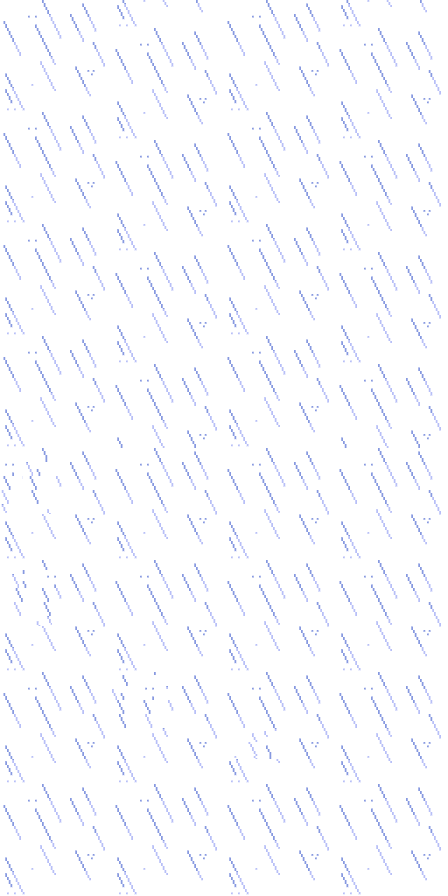
Reproduce this pattern procedurally as a WebGL 2 fragment shader.

```glsl
#version 300 es
precision highp float;

uniform vec2 u_resolution;
out vec4 fragColor;

// Layout, in cells: the canvas is 4 by 8 tiles of 64 cells
const vec2 TILES = vec2(4.0, 8.0);
const float TILE = 64.0;
const float COLUMN_DROP = 16.0;   // drop of odd columns in the upper half
const float STEP_HEIGHT = 2.0;    // cells down for each cell to the right
const float STROKE_WIDTH = 1.0;

// Wear: strips of a patch slide sideways
const float PATCH_WIDTH = 32.0;
const float STRIP_HEIGHT = 8.0;

const vec3 PAPER = vec3(1.0);
const vec3 PALE_BLUE = vec3(0.72, 0.75, 0.97);
const vec3 DEEP_BLUE = vec3(0.53, 0.60, 0.88);

// Rain strokes: left, top, length, share of the length in deep blue
const int STROKE_COUNT = 10;
const vec4 STROKES[STROKE_COUNT] = vec4[](
    vec4(24, 0, 22, 0.4), vec4(20, 14, 23, 0.8),
    vec4(23, 35, 17, 0.0), vec4(2, 12, 20, 0.6),
    vec4(3, 42, 21, 0.4), vec4(3, 51, 8, 1.0),
    vec4(40, 8, 16, 0.6), vec4(47, 2, 16, 0.5),
    vec4(53, 24, 14, 0.3), vec4(43, 38, 17, 0.7));

// Droplets: left, top, deep blue or pale
const int DROP_COUNT = 8;
const vec3 DROPS[DROP_COUNT] = vec3[](
    vec3(16, 9, 1), vec3(20, 9, 1), vec3(18, 48, 0), vec3(4, 62, 0),
    vec3(8, 62, 0), vec3(50, 40, 1), vec3(53, 40, 1), vec3(52, 42, 1));

// Worn patches: tile column, tile row, top, bottom
const int PATCH_COUNT = 4;
const vec4 PATCHES[PATCH_COUNT] = vec4[](
    vec4(0, 4, 6, 38), vec4(0, 5, 6, 38),
    vec4(1, 6, 2, 40), vec4(2, 6, 34, 50));

float hash(vec2 p) {
    vec3 q = fract(p.xyx * vec3(0.1031, 0.1030, 0.0973));
    q += dot(q, q.yzx + 33.33);
    return fract((q.x + q.y) * q.z);
}

float coverage(float dist, float blur) {
    return clamp(0.5 - dist / blur, 0.0, 1.0);
}

// Signed distance to a staircase stroke, y pointing down
float strokeDistance(vec2 p, vec2 start, float len) {
    float along = clamp(p.y - start.y, 0.0, len - 0.5);
    float stair = floor(along / STEP_HEIGHT);
    vec2 center = start + vec2(stair + 0.5 * STROKE_WIDTH, 0.5 * len);
    vec2 d = abs(p - center) - 0.5 * vec2(STROKE_WIDTH, len);
    return max(d.x, d.y);
}

// Slide the strips inside worn patches
vec2 applyWear(vec2 p, vec2 tile) {
    for (int i = 0; i < PATCH_COUNT; i++) {
        vec4 patchArea = PATCHES[i];
        bool inside = tile == patchArea.xy && p.x < PATCH_WIDTH
            && p.y >= patchArea.z && p.y < patchArea.w;
        if (inside) {
            float strip = floor(p.y / STRIP_HEIGHT);
            float slide = floor(PATCH_WIDTH * hash(tile * 17.0 + strip));
            p.x = mod(p.x + slide, PATCH_WIDTH);
        }
    }
    return p;
}

vec3 rainTile(vec2 p, float blur) {
    vec3 color = PAPER;
    for (int i = 0; i < STROKE_COUNT; i++) {
        vec4 s = STROKES[i];
        float along = (p.y - s.y) / s.z;
        vec3 ink = along < s.w ? DEEP_BLUE : PALE_BLUE;
        color = mix(color, ink, coverage(strokeDistance(p, s.xy, s.z), blur));
    }
    for (int i = 0; i < DROP_COUNT; i++) {
        vec3 drop = DROPS[i];
        vec3 ink = mix(PALE_BLUE, DEEP_BLUE, drop.z);
        color = mix(color, ink, coverage(strokeDistance(p, drop.xy, 1.0), blur));
    }
    return color;
}

void main() {
    vec2 uv = gl_FragCoord.xy / u_resolution;
    vec2 cells = vec2(uv.x, 1.0 - uv.y) * TILES * TILE;
    float blur = TILES.x * TILE / u_resolution.x;

    // Stagger odd columns above the middle
    float odd = mod(floor(cells.x / TILE), 2.0);
    cells.y -= COLUMN_DROP * odd * step(0.5, uv.y);

    vec2 tile = floor(cells / TILE);
    vec2 local = applyWear(mod(cells, TILE), tile);
    fragColor = vec4(rainTile(local, blur), 1.0);
}
```
